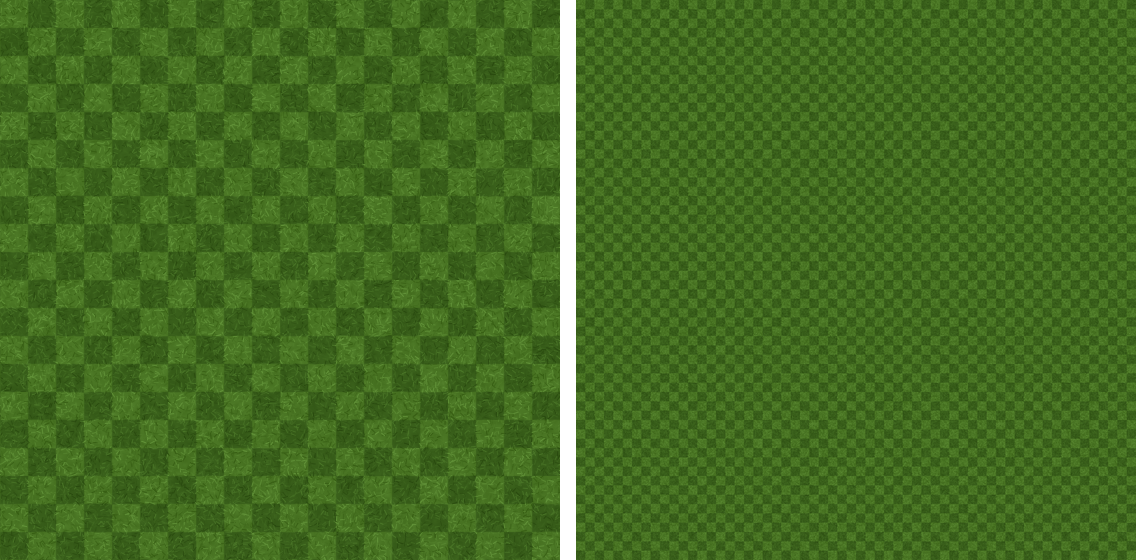
Left: one tile. Right: repeated 3 by 3.
Write a WebGL 2 fragment shader that draws this pattern.

```glsl
#version 300 es
precision highp float;
// Mown lawn in a checkerboard of light and dark squares.
// Short randomly turned blades are layered over a wrapping jittered grid,
// softened by wrapping value noise, and coloured by the square they lie in.

#define CHECKS 20.0        // squares across and down, even so that it tiles
#define BLADES 170.0       // blade grid cells across and down
#define BLADE_LENGTH 0.72  // half length, in blade cells
#define BLADE_WIDTH 0.17   // half width, in blade cells
#define MOTTLE 0.34        // strength of the soft patches
#define RAGGED 0.05        // unevenness of the square edges
#define DARK_LOW vec3(0.165, 0.295, 0.060)
#define DARK_HIGH vec3(0.285, 0.455, 0.150)
#define LIGHT_LOW vec3(0.220, 0.375, 0.080)
#define LIGHT_HIGH vec3(0.375, 0.565, 0.215)

uniform vec2 u_resolution;
out vec4 fragColor;

const float PI = 3.14159265;

vec3 hash3(vec2 p) {
    vec3 q = fract(p.xyx * vec3(0.1031, 0.1030, 0.0973));
    q += dot(q, q.yxz + 33.33);
    return fract((q.xxy + q.yzz) * q.zyx);
}

// Value noise that wraps after a whole number of cells.
float wrapNoise(vec2 uv, float cells, float seed) {
    vec2 p = uv * cells;
    vec2 i = floor(p);
    vec2 f = p - i;
    f = f * f * (3.0 - 2.0 * f);
    vec2 lo = mod(i, cells) + seed;
    vec2 hi = mod(i + 1.0, cells) + seed;
    float bottom = mix(hash3(lo).x, hash3(vec2(hi.x, lo.y)).x, f.x);
    float top = mix(hash3(vec2(lo.x, hi.y)).x, hash3(hi).x, f.x);
    return mix(bottom, top, f.y);
}

float segmentDistance(vec2 p, vec2 halfAxis) {
    float t = clamp(dot(p, halfAxis) / dot(halfAxis, halfAxis), -1.0, 1.0);
    return length(p - halfAxis * t);
}

// Brightness of the topmost blade, from 0 to 1.
float bladeTone(vec2 uv, float pixel) {
    vec2 p = uv * BLADES;
    vec2 home = floor(p);
    float soft = max(0.08, 0.6 * pixel * BLADES);
    float tone = 0.42;
    for (int y = -1; y <= 1; y++) {
        for (int x = -1; x <= 1; x++) {
            vec2 cell = home + vec2(x, y);
            vec2 id = mod(cell, BLADES);
            vec3 place = hash3(id + 7.0);
            vec3 look = hash3(id + 311.0);
            float angle = place.z * PI;
            vec2 halfAxis = BLADE_LENGTH * mix(0.6, 1.0, look.y) * vec2(cos(angle), sin(angle));
            float d = segmentDistance(p - cell - place.xy, halfAxis) - BLADE_WIDTH;
            float cover = 1.0 - smoothstep(-soft, soft, d);
            tone = mix(tone, look.x, cover);
        }
    }
    return tone;
}

// 0 in dark squares, 1 in light ones, with smoothed edges.
float checker(vec2 p, float soft) {
    vec2 wave = clamp(sin(PI * p) / (PI * soft), -1.0, 1.0);
    return 0.5 - 0.5 * wave.x * wave.y;
}

void main() {
    vec2 uv = gl_FragCoord.xy / u_resolution;
    float pixel = 1.0 / min(u_resolution.x, u_resolution.y);

    // Grass grain: blades plus fine and coarse patches
    float tone = bladeTone(uv, pixel);
    float patches = 0.65 * wrapNoise(uv, 130.0, 17.0) + 0.35 * wrapNoise(uv, 50.0, 401.0);
    tone = clamp(tone + MOTTLE * (patches - 0.5), 0.0, 1.0);

    // Mown squares, their edges nudged slightly by the grain
    vec2 nudge = RAGGED * (vec2(tone, patches) - 0.5);
    float light = checker(uv * CHECKS + nudge, max(0.02, 0.7 * pixel * CHECKS));

    vec3 low = mix(DARK_LOW, LIGHT_LOW, light);
    vec3 high = mix(DARK_HIGH, LIGHT_HIGH, light);
    fragColor = vec4(mix(low, high, tone), 1.0);
}
```
